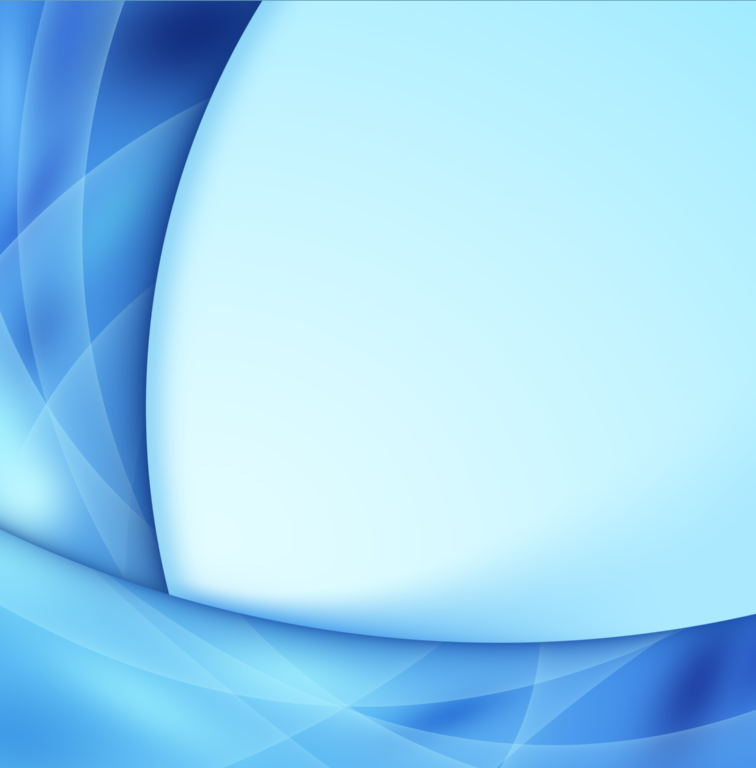
This background is drawn by a WebGL 1 fragment shader. Its source:

```glsl
precision highp float;
uniform vec2 u_resolution;

// Signed distance to a parabolic arc from a to b; positive left of travel
float arc(vec2 p, vec2 a, vec2 b, float bulge) {
  vec2 chord = b - a;
  float span = length(chord);
  vec2 dir = chord / span;
  float t = dot(p - a, dir) / span;
  return dot(p - a, vec2(-dir.y, dir.x)) - 4.0 * bulge * t * (1.0 - t);
}

// Translucent sheet: crisp on its edge, fading into the positive side
vec3 sheet(vec3 base, float d, float fade, float strength) {
  float edge = smoothstep(-0.001, 0.0015, d);
  float veil = edge * (0.75 * exp(-max(d, 0.0) / fade) + 0.25 * exp(-max(d, 0.0) / 0.005));
  return mix(base, vec3(0.70, 0.95, 1.0), veil * strength);
}

// Rotated soft elliptical patch of colour
vec3 patchOf(vec3 base, vec2 p, vec2 center, vec2 size, float angle, vec3 tint) {
  vec2 q = p - center;
  float c = cos(angle), s = sin(angle);
  q = vec2(c * q.x + s * q.y, c * q.y - s * q.x) / size;
  return mix(base, tint, exp(-dot(q, q)));
}

vec3 leftRibbons(vec2 p, float gap, float below) {
  vec3 navy = vec3(0.07, 0.17, 0.49);
  vec3 royal = vec3(0.16, 0.38, 0.82);
  vec3 cyan = vec3(0.62, 0.94, 1.0);
  vec3 col = mix(vec3(0.28, 0.62, 0.92), vec3(0.25, 0.56, 0.91), p.y);
  col = patchOf(col, p, vec2(0.26, 0.96), vec2(0.15, 0.085), 0.25, navy);
  col = patchOf(col, p, vec2(0.09, 0.96), vec2(0.035, 0.11), -0.2, royal);
  col = patchOf(col, p, vec2(0.045, 0.74), vec2(0.025, 0.10), -0.5, royal);
  col = patchOf(col, p, vec2(0.05, 0.57), vec2(0.035, 0.075), -0.4, vec3(0.14, 0.40, 0.80));
  col = patchOf(col, p, vec2(0.01, 0.87), vec2(0.025, 0.12), 0.0, vec3(0.40, 0.72, 0.98));
  col = patchOf(col, p, vec2(0.15, 0.72), vec2(0.035, 0.10), -0.6, vec3(0.30, 0.70, 0.93));
  col = patchOf(col, p, vec2(0.0, 0.42), vec2(0.06, 0.13), 0.3, cyan);
  col = patchOf(col, p, vec2(0.03, 0.36), vec2(0.06, 0.05), -0.6, vec3(0.75, 0.97, 1.0));

  // Crossing sheets
  col = sheet(col, arc(p, vec2(0.059, 1.0), vec2(0.160, 0.25), -0.080), 0.05, 0.30);
  col = sheet(col, -arc(p, vec2(0.163, 1.0), vec2(0.200, 0.30), -0.073), 0.035, 0.42);
  col = sheet(col, arc(p, vec2(0.267, 0.87), vec2(0.0, 0.668), -0.016), 0.045, 0.42);
  col = sheet(col, arc(p, vec2(0.202, 0.632), vec2(0.0, 0.35), -0.025), 0.05, 0.38);
  col = sheet(col, -arc(p, vec2(0.0, 0.596), vec2(0.202, 0.31), -0.022), 0.06, 0.42);
  col = sheet(col, -arc(p, vec2(0.184, 0.43), vec2(0.163, 0.25), -0.004), 0.03, 0.15);

  // Shadows cast by the panel and the lower band
  col = mix(col, vec3(0.07, 0.22, 0.52), 0.85 * exp(-gap / 0.032));
  return mix(col, vec3(0.10, 0.32, 0.58), 0.65 * exp(below / 0.012));
}

vec3 lowerRibbons(vec2 p, float below) {
  vec3 navy = vec3(0.13, 0.27, 0.66);
  vec3 aqua = vec3(0.52, 0.88, 0.98);
  vec3 col = mix(vec3(0.34, 0.72, 0.95), vec3(0.26, 0.56, 0.92), smoothstep(0.3, 0.9, p.x));
  col = patchOf(col, p, vec2(0.0, 0.27), vec2(0.12, 0.06), -0.4, aqua);
  col = patchOf(col, p, vec2(0.18, 0.09), vec2(0.14, 0.04), -0.5, aqua);
  col = patchOf(col, p, vec2(0.02, 0.04), vec2(0.12, 0.06), -0.3, vec3(0.24, 0.60, 0.90));
  col = patchOf(col, p, vec2(0.38, 0.12), vec2(0.11, 0.04), -0.2, aqua);
  col = patchOf(col, p, vec2(0.59, 0.07), vec2(0.08, 0.025), 0.35, vec3(0.16, 0.46, 0.85));
  col = patchOf(col, p, vec2(0.91, 0.11), vec2(0.045, 0.11), -0.5, navy);
  col = patchOf(col, p, vec2(0.99, 0.14), vec2(0.035, 0.07), -0.4, vec3(0.17, 0.36, 0.78));

  // Crossing sheets
  col = sheet(col, arc(p, vec2(0.0, 0.212), vec2(0.89, 0.18), -0.116), 0.06, 0.38);
  col = sheet(col, -arc(p, vec2(0.326, 0.186), vec2(0.612, 0.004), -0.020), 0.05, 0.36);
  col = sheet(col, -arc(p, vec2(0.573, 0.16), vec2(0.30, 0.004), 0.010), 0.06, 0.30);
  col = sheet(col, arc(p, vec2(0.703, 0.16), vec2(0.651, 0.0), 0.010), 0.04, 0.36);
  col = sheet(col, -arc(p, vec2(0.875, 0.177), vec2(0.651, 0.004), -0.005), 0.06, 0.30);
  col = sheet(col, -arc(p, vec2(0.456, 0.076), vec2(0.984, 0.076), -0.046), 0.05, 0.36);
  col = sheet(col, -arc(p, vec2(0.143, 0.238), vec2(0.43, 0.0), -0.005), 0.05, 0.26);

  // Shadow beneath the panel
  float shade = mix(0.35, 0.75, smoothstep(0.0, 0.3, p.x));
  return mix(col, vec3(0.10, 0.30, 0.65), shade * exp(-below / 0.017));
}

vec3 panel(vec2 p, float gap, float below) {
  float toCorner = clamp(length((p - vec2(0.25, 0.28)) * vec2(0.85, 1.0)) / 0.95, 0.0, 1.0);
  vec3 col = mix(vec3(0.89, 0.99, 1.0), vec3(0.63, 0.92, 1.0), pow(toCorner, 1.4));

  // Blue bloom between the pale field and the curved edges
  float rise = p.y - 0.205 - 0.7 * (p.x - 0.42) * (p.x - 0.42);
  float soft = mix(0.022, 0.11, smoothstep(0.3, 0.95, p.x));
  float bloom = 1.0 - smoothstep(-soft, soft, rise);
  vec3 bloomColor = mix(vec3(0.42, 0.75, 0.96), vec3(0.66, 0.91, 1.0), smoothstep(0.35, 0.9, p.x));
  col = mix(col, bloomColor, bloom * 0.9);
  col = mix(col, vec3(0.24, 0.57, 0.90), 0.6 * exp(below / 0.014) * (1.0 - smoothstep(0.45, 0.9, p.x)));
  float rim = exp(-gap * gap / 0.0008);
  return mix(col, vec3(0.50, 0.80, 0.96), 0.75 * rim);
}

void main() {
  vec2 p = gl_FragCoord.xy / u_resolution.y;
  float aa = 1.0 / u_resolution.y;
  float left = length(p - vec2(1.19, 0.47)) - 1.0;
  float below = length(p - vec2(0.65, 1.663)) - 1.5;

  vec3 col = panel(p, max(-left, 0.0), min(below, 0.0));
  col = mix(col, leftRibbons(p, max(left, 0.0), min(below, 0.0)), smoothstep(-aa, aa, left));
  col = mix(col, lowerRibbons(p, max(below, 0.0)), smoothstep(-aa, aa, below));

  // Thin dark line along the top
  col = mix(col, vec3(0.40, 0.62, 0.72), 0.7 * smoothstep(0.998, 0.9995, p.y));
  gl_FragColor = vec4(col, 1.0);
}
```
